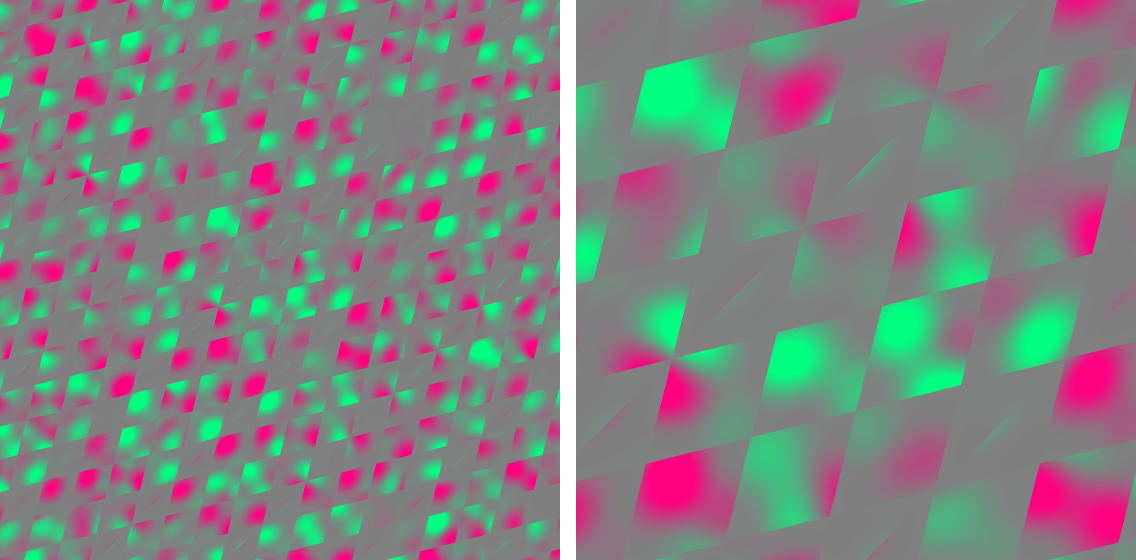
Left: the whole. Right: its middle third, enlarged.
This pattern is drawn by a three.js fragment shader. Its source:

```glsl
// Pink and green gradient-noise flecks in a flat slice of a skewed cubic lattice.
varying vec2 vUv;

const float UNITS_ACROSS = 12.8;  // lattice units along each side
const float SKEW = 1.0 / 3.0;
const float UNSKEW = 1.0 / 6.0;
const float REACH = 0.5;          // squared radius of a corner's influence
const float CONTRAST = 70.0;

// Sine-free hash: three values from 0 to 1
vec3 hash33(vec3 p) {
  p = fract(p * vec3(0.1031, 0.1030, 0.0973));
  p += dot(p, p.yxz + 33.33);
  return fract((p.xxy + p.yxx) * p.zyx);
}

// Random slope around one lattice corner, fading out with distance
float cornerSlope(vec3 corner, vec3 offset) {
  float fade = max(REACH - dot(offset, offset), 0.0);
  vec3 gradient = hash33(corner + 11.0) * 2.0 - 1.0;
  return fade * fade * fade * fade * dot(gradient, offset);
}

// Only the two ends of each cell's main diagonal count, so cell borders stay crisp
float cellNoise(vec3 p) {
  vec3 cell = floor(p + dot(p, vec3(SKEW)));
  vec3 nearOffset = p - cell + dot(cell, vec3(UNSKEW));
  vec3 farOffset = nearOffset - 1.0 + 3.0 * UNSKEW;
  return cornerSlope(cell, nearOffset) + cornerSlope(cell + 1.0, farOffset);
}

// Negative noise is pink, zero is grey, positive is green
vec3 fleckColour(vec2 uv) {
  vec2 p = vec2(uv.x, 1.0 - uv.y) * UNITS_ACROSS;
  float n = clamp(CONTRAST * cellNoise(vec3(p, 0.0)), -0.5, 0.5);
  return vec3(0.5 - n, 0.5 + n, 0.5);
}

void main() {
  // Average four samples to smooth the cell borders
  vec2 footprint = fwidth(vUv);
  vec3 colour = vec3(0.0);
  for (int y = 0; y < 2; y++) {
    for (int x = 0; x < 2; x++) {
      vec2 jitter = (vec2(float(x), float(y)) - 0.5) * 0.5;
      colour += fleckColour(vUv + jitter * footprint);
    }
  }
  gl_FragColor = vec4(colour / 4.0, 1.0);
}
```
